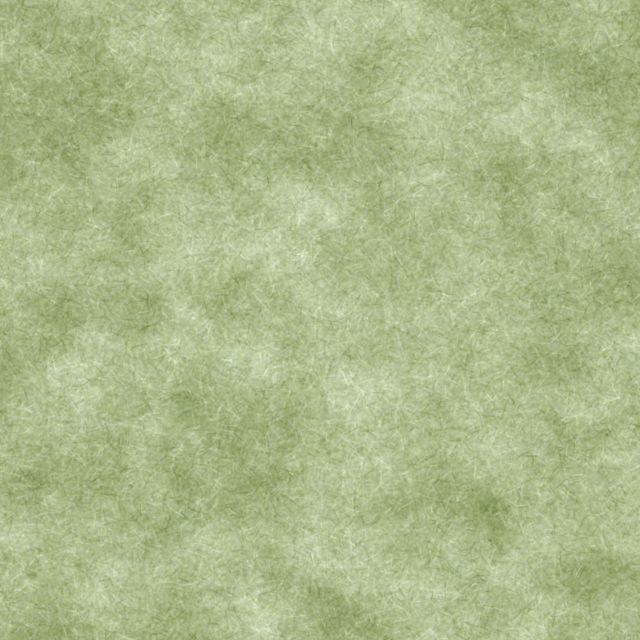
Reproduce this texture procedurally as a Shadertoy shader.

```glsl
// Mottled sage-green fibre paper: soft cloudy patches under a mat of fine short hairs.

const vec3  MEAN_GREEN     = vec3(0.671, 0.730, 0.543);
const vec3  TONE_STEP      = vec3(0.052, 0.049, 0.066); // colour change per unit of tone
const float DRIFT_FREQ     = 5.0;
const float DRIFT_STRENGTH = 0.4;
const float CLOUD_FREQ     = 11.5;
const float CLOUD_GAIN     = 0.64;
const float CLOUD_STRENGTH = 1.15;
const int   CLOUD_OCTAVES  = 5;
const float FIBRE_CELL     = 0.025;
const float FIBRE_WIDTH    = 0.0013;
const float FIBRE_STRENGTH = 1.0;
const int   FIBRE_LAYERS   = 14;
const vec2  STREAK_FREQ    = vec2(90.0, 270.0);
const float STREAK_STRENGTH = 0.75;
const int   STREAK_LAYERS  = 4;
const float GRAIN_FREQ     = 300.0;
const float GRAIN_STRENGTH = 0.68;
const float TINT_STRENGTH  = 0.012;
const float PI             = 3.14159;

vec4 hash4(vec2 p) {
    vec4 q = fract(p.xyxy * vec4(0.1031, 0.1030, 0.0973, 0.1099));
    q += dot(q, q.wzxy + 33.33);
    return fract((q.xxyz + q.yzzw) * q.zywx);
}

mat2 rotation(float angle) {
    float c = cos(angle), s = sin(angle);
    return mat2(c, s, -s, c);
}

// Smooth value noise in -1..1
float noise(vec2 p) {
    vec2 cell = floor(p), f = fract(p);
    f = f * f * (3.0 - 2.0 * f);
    float low  = mix(hash4(cell).x, hash4(cell + vec2(1, 0)).x, f.x);
    float high = mix(hash4(cell + vec2(0, 1)).x, hash4(cell + vec2(1, 1)).x, f.x);
    return 2.0 * mix(low, high, f.y) - 1.0;
}

// Blurred patches, slightly wider than tall
float clouds(vec2 p) {
    float sum = 0.0, amplitude = 1.0;
    p *= CLOUD_FREQ * vec2(0.88, 1.12);
    for (int i = 0; i < CLOUD_OCTAVES; i++) {
        p = rotation(0.65) * p + 17.3;
        sum += amplitude * noise(p);
        p *= 2.0;
        amplitude *= CLOUD_GAIN;
    }
    return sum;
}

// One layer of light and dark curved hairs, one per grid cell
float fibreLayer(vec2 p, float seed) {
    vec2 grid = rotation(seed * 1.7) * p / FIBRE_CELL + seed * 7.31;
    vec2 home = floor(grid);
    float sum = 0.0;
    for (int y = -1; y <= 1; y++)
    for (int x = -1; x <= 1; x++) {
        vec2 cell = home + vec2(x, y);
        vec4 shape = hash4(cell + seed * 61.0 + 300.0);
        vec4 look = hash4(cell + seed * 37.0 + 711.0);
        vec2 q = rotation(shape.z * PI) * (grid - cell - shape.xy);
        float halfLength = mix(0.3, 0.9, shape.w);
        float bend = (look.x - 0.5) * 0.7;
        float across = (q.y - bend * q.x * q.x) * FIBRE_CELL / FIBRE_WIDTH;
        float taper = 1.0 - smoothstep(0.4, 1.0, abs(q.x) / halfLength);
        sum += (2.0 * look.y - 1.0) * taper * exp(-across * across);
    }
    return sum;
}

float fibres(vec2 p) {
    float sum = 0.0;
    for (int i = 0; i < FIBRE_LAYERS; i++) sum += fibreLayer(p, float(i) + 1.0);
    return sum;
}

// Crossed stretched noise for the dense felt between the hairs
float streaks(vec2 p) {
    float sum = 0.0;
    for (int i = 0; i < STREAK_LAYERS; i++) {
        float angle = PI * (float(i) + 0.3) / float(STREAK_LAYERS);
        sum += noise(rotation(angle) * p * STREAK_FREQ + 400.0 + 53.0 * float(i));
    }
    return sum / sqrt(float(STREAK_LAYERS));
}

void mainImage(out vec4 fragColor, in vec2 fragCoord) {
    vec2 p = fragCoord / iResolution.y;

    float tone = DRIFT_STRENGTH * noise(rotation(0.4) * p * DRIFT_FREQ + 70.0)
               + CLOUD_STRENGTH * clouds(p)
               + FIBRE_STRENGTH * fibres(p)
               + STREAK_STRENGTH * streaks(p)
               + GRAIN_STRENGTH * noise(rotation(0.5) * p * GRAIN_FREQ + 900.0);

    // Small shifts between yellow-green and grey-green
    float tint = TINT_STRENGTH * noise(p * 110.0 + 250.0);
    vec3 colour = MEAN_GREEN + TONE_STEP * tone + tint * vec3(-0.3, -0.2, 1.0);
    fragColor = vec4(clamp(colour, 0.0, 1.0), 1.0);
}
```
